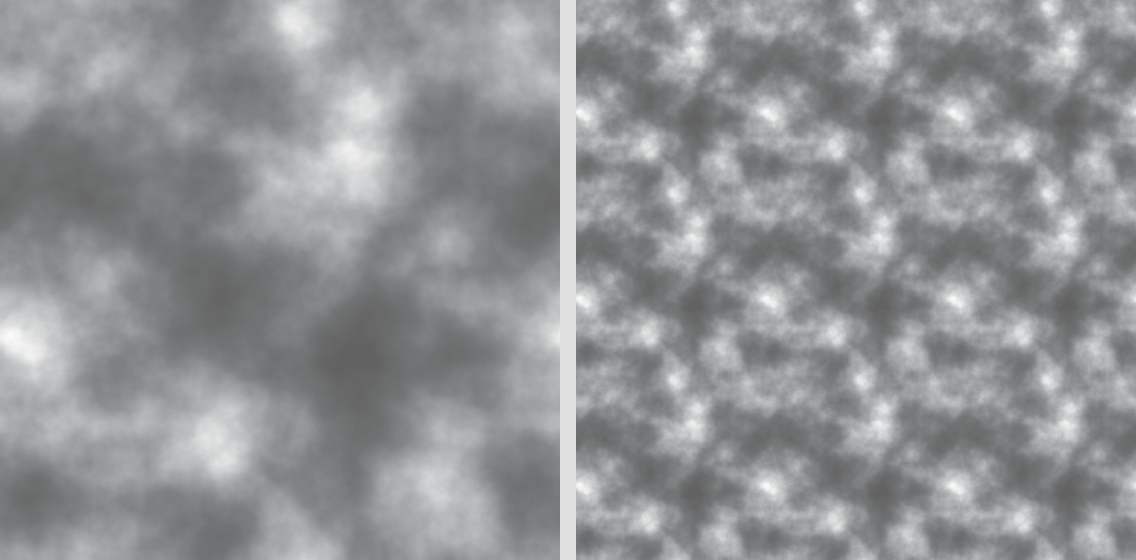
Left: one tile. Right: repeated 3 by 3.
Reproduce this texture procedurally as a Shadertoy shader.

```glsl
// Soft overcast cloud cover in neutral and bluish greys.
// Octaves of wrapping gradient noise are summed, then coloured by a ramp
// that flattens the dark hollows and lets a few crests reach white.

const int OCTAVES = 7;

// Unit gradient with a pseudo-random direction for one lattice cell.
vec2 gradientAt(ivec2 cell, int seed) {
    uint h = uint(cell.x) * 1597u + uint(cell.y) * 51749u + uint(seed) * 7919u;
    h = (h ^ (h >> 15)) * 73471u + 9277u;
    h = (h ^ (h >> 13)) * 60493u;
    h ^= h >> 16;
    float angle = 6.28319 * float(h & 65535u) / 65536.0;
    return vec2(cos(angle), sin(angle));
}

// Gradient noise that repeats after "period" cells on both axes.
float wrappedNoise(vec2 p, int period, int seed) {
    ivec2 cell = ivec2(floor(p));
    vec2 f = fract(p);
    vec2 w = f * f * f * (f * (f * 6.0 - 15.0) + 10.0);
    ivec2 lo = cell % period;
    ivec2 hi = (cell + 1) % period;
    float a = dot(gradientAt(lo, seed), f);
    float b = dot(gradientAt(ivec2(hi.x, lo.y), seed), f - vec2(1, 0));
    float c = dot(gradientAt(ivec2(lo.x, hi.y), seed), f - vec2(0, 1));
    float d = dot(gradientAt(hi, seed), f - vec2(1, 1));
    return mix(mix(a, b, w.x), mix(c, d, w.x), w.y);
}

// Each octave doubles the frequency; shifts keep the lattices from lining up.
float cloudDensity(vec2 uv) {
    float sum = 0.48 * wrappedNoise(uv * 2.0 + 0.3, 2, 1); // broad drift
    float amplitude = 1.0;
    int period = 4;
    for (int i = 0; i < OCTAVES; i++) {
        vec2 shift = fract(float(i) * vec2(0.37, 0.61));
        sum += amplitude * wrappedNoise(uv * float(period) + shift, period, i + 3);
        amplitude *= 0.485;
        period *= 2;
    }
    return sum * 2.75;
}

float ramp(float from, float to, float x) {
    return clamp((x - from) / (to - from), 0.0, 1.0);
}

vec3 cloudColor(float density) {
    vec3 shadow = vec3(0.385, 0.385, 0.383);
    vec3 slate  = vec3(0.449, 0.456, 0.46);
    vec3 steel  = vec3(0.513, 0.527, 0.535);
    vec3 silver = vec3(0.645, 0.656, 0.662);
    vec3 pale   = vec3(0.75, 0.756, 0.76);
    vec3 color = mix(shadow, slate, ramp(-2.4, -0.93, density));
    color = mix(color, steel, ramp(-0.93, -0.21, density));
    color = mix(color, silver, ramp(-0.21, 0.7, density));
    color = mix(color, pale, ramp(0.7, 1.3, density));
    return mix(color, vec3(1.0), ramp(1.3, 2.45, density));
}

void mainImage(out vec4 fragColor, in vec2 fragCoord) {
    vec2 uv = fragCoord / iResolution.xy;
    fragColor = vec4(cloudColor(cloudDensity(uv)), 1.0);
}
```
